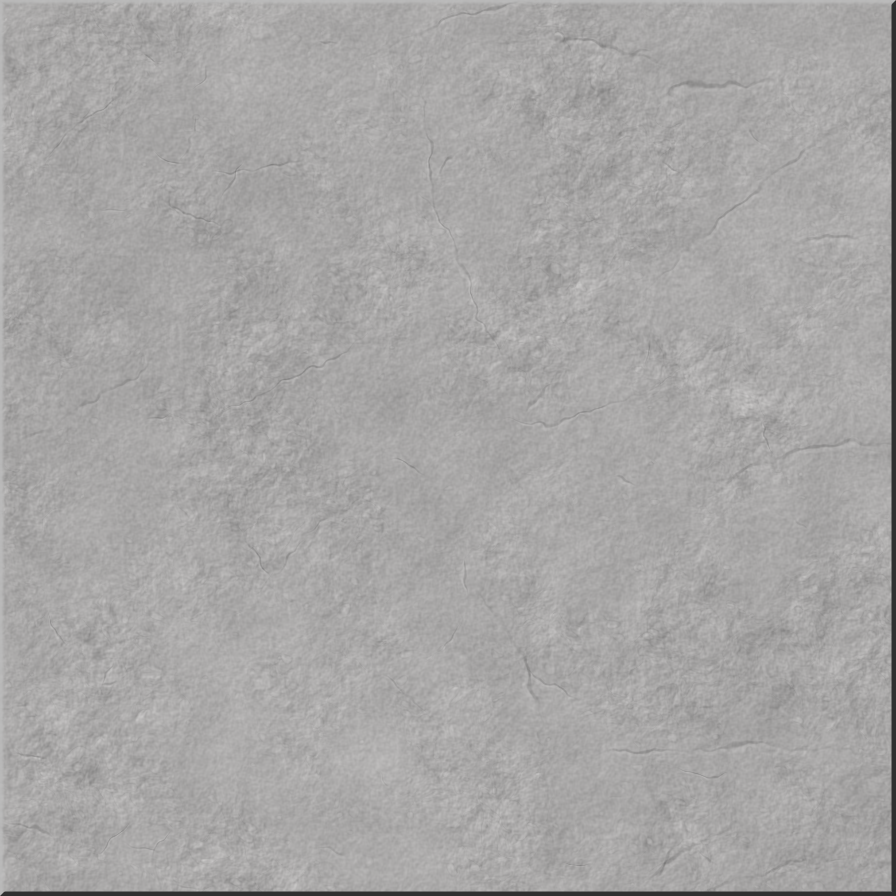
Reproduce this texture procedurally as a WebGL 2 fragment shader.

```glsl
#version 300 es
precision highp float;
// A grey stone tile: cloudy mottling, gritty flecked patches, faint pebbles
// and thin broken cracks, framed by a bevel lit from the upper left.
// Built from gradient noise, scattered cells and loops of bent line segments.

uniform vec2 u_resolution;
out vec4 fragColor;

const vec3 STONE_TINT = vec3(1.006, 0.998, 0.995);
const vec3 BEVEL_DARK = vec3(0.19);
const vec3 BEVEL_LIGHT = vec3(0.74);
const vec2 LIGHT_STEP = vec2(-0.0017, 0.0017);

vec2 hash2(vec2 p) {
    vec3 q = fract(p.xyx * vec3(0.1031, 0.1030, 0.0973));
    q += dot(q, q.yzx + 33.33);
    return fract((q.xx + q.yz) * q.zy);
}

mat2 rotation(float angle) {
    float c = cos(angle), s = sin(angle);
    return mat2(c, s, -s, c);
}

float cornerSlope(vec2 cell, vec2 offset) {
    float a = 6.2832 * hash2(cell).x;
    return dot(vec2(cos(a), sin(a)), offset);
}

float gradientNoise(vec2 p) {
    vec2 i = floor(p), f = fract(p), e = vec2(1.0, 0.0);
    vec2 u = f * f * f * (f * (f * 6.0 - 15.0) + 10.0);
    float low = mix(cornerSlope(i, f), cornerSlope(i + e, f - e), u.x);
    float high = mix(cornerSlope(i + e.yx, f - e.yx), cornerSlope(i + 1.0, f - 1.0), u.x);
    return mix(low, high, u.y);
}

float fbm(vec2 p, int octaves) {
    float sum = 0.0, weight = 1.0;
    for (int i = 0; i < octaves; i++) {
        sum += weight * gradientNoise(p);
        p = rotation(0.65) * p * 2.03 + 17.3;
        weight *= 0.55;
    }
    return sum;
}

// Thin curly lines along the zero crossings of noise
float veinlets(vec2 p, float thickness) {
    return 1.0 - smoothstep(0.0, thickness, abs(fbm(p, 2)));
}

// Pale rounded inclusions with a faint rim, in a sparse jittered grid
float pebbles(vec2 p, float density) {
    vec2 cell = floor(p);
    float shade = 0.0;
    for (int y = -1; y <= 1; y++)
    for (int x = -1; x <= 1; x++) {
        vec2 id = cell + vec2(x, y);
        vec2 center = id + hash2(id + 40.0);
        vec2 kind = hash2(id + 91.0);
        float radius = mix(0.15, 0.45, kind.y * kind.y);
        float d = length((p - center) * vec2(0.85, 1.1)) - radius;
        float body = 1.0 - smoothstep(-0.2, 0.08, d);
        float rim = 1.0 - smoothstep(0.0, 0.14, abs(d - 0.1));
        shade += step(kind.x, density) * (body - 0.6 * rim);
    }
    return shade;
}

// One tapering bent groove with a light lip on its lower side
float crack(vec2 p, vec2 center, float angle, float reach, float width, float bend) {
    vec2 q = rotation(-angle) * (p - center);
    float along = q.x / reach;
    float across = q.y + bend * reach * along * along;
    float taper = 1.0 - smoothstep(0.3, 1.0, abs(along));
    float w = width * (0.4 + 0.6 * taper);
    float groove = 1.0 - smoothstep(0.2 * w, w + 0.0007, abs(across));
    float lip = 1.0 - smoothstep(0.2 * w, 1.2 * w + 0.001, abs(across + 2.0 * w));
    return taper * (0.45 * lip - groove);
}

float crackField(vec2 p, int count, float seed, vec2 reach, vec2 width, float spread) {
    float shade = 0.0;
    for (int i = 0; i < count; i++) {
        vec2 id = vec2(float(i) * 3.0 + seed, seed);
        vec2 a = hash2(id + 5.0), b = hash2(id + 57.0);
        float steep = step(0.76, b.y) * -1.4;
        float angle = 0.28 + steep + spread * (a.x - 0.5);
        shade += crack(p, hash2(id), angle, mix(reach.x, reach.y, a.y),
                       mix(width.x, width.y, b.x), 0.5 * (b.x - 0.5));
    }
    return shade;
}

void main() {
    vec2 p = gl_FragCoord.xy / u_resolution;
    vec2 wobble = vec2(fbm(p * 11.0 + 3.0, 4), fbm(p * 11.0 + 60.0, 4));
    vec2 ragged = vec2(gradientNoise(p * 75.0), gradientNoise(p * 75.0 + 33.0));
    vec2 warped = p + 0.014 * wobble + 0.0035 * ragged;

    // Broad clouds, then small dark blotches and pale flecks
    float patches = smoothstep(-0.3, 0.4, fbm(warped * 5.5 + 8.0, 4));
    float tone = 0.657 + 0.026 * fbm(p * 2.6 + 31.0, 3);
    tone += 0.036 * fbm(warped * 17.0 + 12.0, 5);
    float flecks = fbm(warped * 33.0 + 77.0, 4);
    tone -= 0.042 * patches * smoothstep(0.12, 0.5, flecks);
    tone += 0.03 * patches * smoothstep(0.15, 0.5, -flecks);
    tone -= 0.022 * patches * veinlets(warped * 26.0 + 5.0, 0.06);

    // Grit lit from the upper left, and fine grain everywhere
    vec2 grit = p * 80.0 + 0.5 * wobble;
    float relief = fbm(grit, 3) - fbm(grit + LIGHT_STEP * 80.0, 3);
    tone += relief * mix(0.05, 0.1, patches);
    tone += 0.042 * gradientNoise(p * 231.0) + 0.02 * gradientNoise(p * 130.0 + 9.0);

    // Inclusions
    tone += 0.024 * pebbles(warped * 46.0, 0.02 + 0.14 * patches);
    tone += 0.026 * pebbles(warped * 90.0 + 20.0, 0.03 + 0.2 * patches);

    // Long veins and short hairlines, broken up along their length
    float broken = smoothstep(-0.25, 0.15, gradientNoise(p * 19.0 + 44.0));
    tone += 0.075 * mix(0.3, 1.0, broken) * crackField(warped, 16, 2.0, vec2(0.07, 0.24), vec2(0.001, 0.0026), 0.8);
    tone += 0.07 * broken * crackField(warped, 60, 211.0, vec2(0.01, 0.045), vec2(0.0007, 0.0016), 1.9);

    // Bevel: light on the left and top, dark on the right and bottom
    vec3 color = tone * STONE_TINT;
    float litEdge = min(p.x, 1.0 - p.y);
    float shadedEdge = min(1.0 - p.x, p.y);
    float soft = 1.0 / min(u_resolution.x, u_resolution.y);
    color = mix(color, BEVEL_LIGHT, 0.8 * (1.0 - smoothstep(0.001, 0.006, litEdge)));
    float shadow = 1.0 - smoothstep(0.005 - soft, 0.005 + soft, shadedEdge);
    shadow *= smoothstep(-soft, soft, litEdge - shadedEdge);
    fragColor = vec4(mix(color, BEVEL_DARK, shadow), 1.0);
}
```
